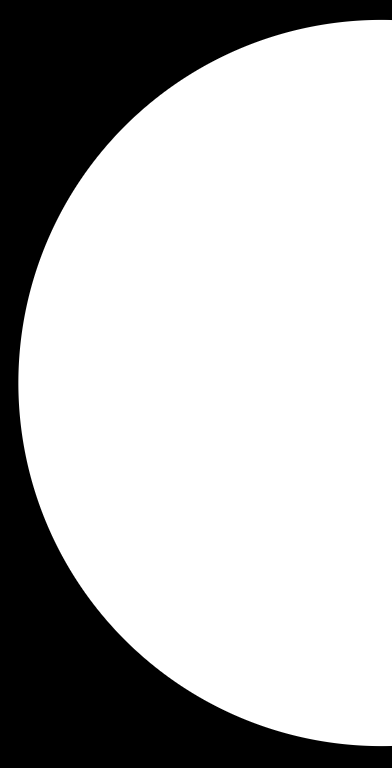
Write a WebGL 2 fragment shader that draws this background.

```glsl
#version 300 es
precision highp float;
// A large white disc on black, cut off by the right edge of the canvas.

#define DISC_CENTER vec2(0.4967, 0.5013)  // in canvas heights
#define DISC_RADIUS 0.4728
#define DISC_COLOR vec3(1.0)
#define BACK_COLOR vec3(0.0)

uniform vec2 u_resolution;
out vec4 fragColor;

// Signed distance to a circle, negative inside
float circleDistance(vec2 point, vec2 center, float radius) {
    return length(point - center) - radius;
}

void main() {
    // Canvas height is one unit, origin at the lower left
    vec2 point = gl_FragCoord.xy / u_resolution.y;
    float pixel = 1.0 / u_resolution.y;

    // Disc coverage with an edge one pixel wide
    float dist = circleDistance(point, DISC_CENTER, DISC_RADIUS);
    float coverage = clamp(0.5 - dist / pixel, 0.0, 1.0);

    fragColor = vec4(mix(BACK_COLOR, DISC_COLOR, coverage), 1.0);
}
```
